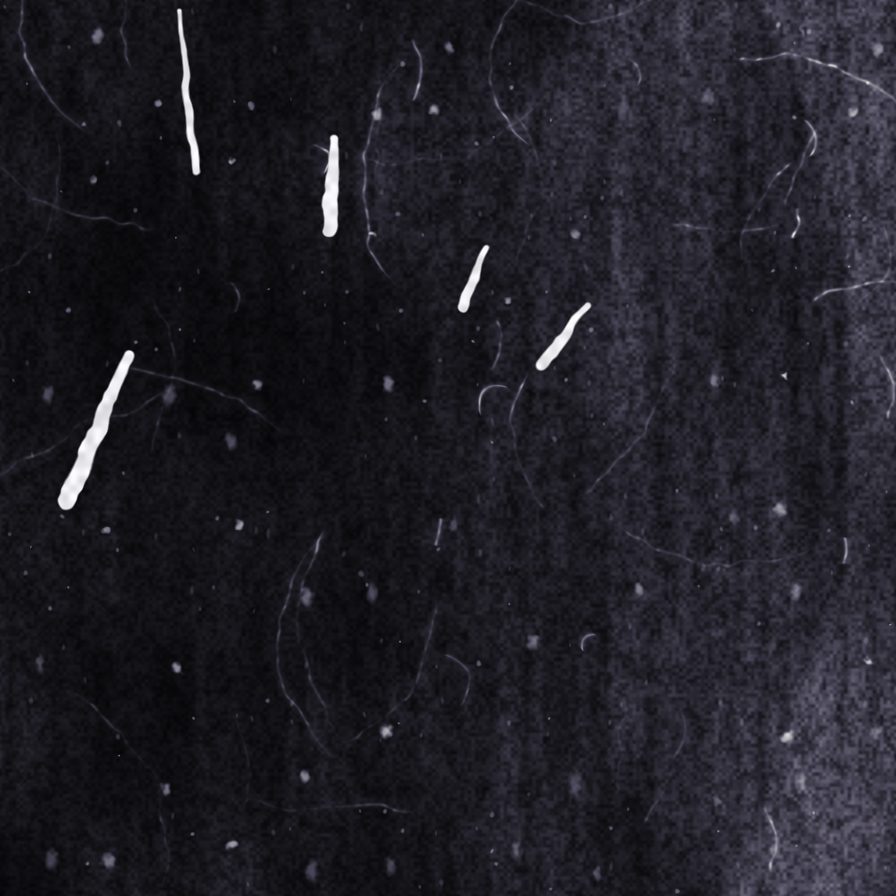
A Shadertoy shader for this texture:

```glsl
#define ROD_COUNT 5
#define THREAD_COUNT 30
#define HOOK_COUNT 14
#define SPECK_CELLS 13.0
#define DUST_CELLS 48.0
#define GRAIN_CELLS 250.0
#define GRAIN_CONTRAST 1.25
#define BASE_TONE 0.058
#define VIOLET_TINT vec3(1.0, 0.95, 1.2)
#define WHITE_TINT vec3(0.98, 0.98, 1.0)

float hash(vec2 p) {
    vec3 q = fract(vec3(p.xyx) * 0.1031);
    q += dot(q, q.yzx + 33.33);
    return fract((q.x + q.y) * q.z);
}

vec4 hash4(float n) {
    return vec4(hash(vec2(n, 1.7)), hash(vec2(n, 5.3)), hash(vec2(n, 9.1)), hash(vec2(n, 14.9)));
}

float noise(vec2 p) {
    vec2 cell = floor(p), f = fract(p);
    f = f * f * (3.0 - 2.0 * f);
    return mix(mix(hash(cell), hash(cell + vec2(1, 0)), f.x),
               mix(hash(cell + vec2(0, 1)), hash(cell + vec2(1, 1)), f.x), f.y);
}

float fbm(vec2 p) {
    float sum = 0.0, gain = 0.53;
    for (int i = 0; i < 4; i++) {
        sum += gain * noise(p);
        p = p * 2.03 + 17.1;
        gain *= 0.5;
    }
    return sum;
}

// Local frame whose y axis is tilted clockwise from vertical
vec2 tilted(vec2 p, float angle) {
    float c = cos(angle), s = sin(angle);
    return vec2(c * p.x - s * p.y, s * p.x + c * p.y);
}

// Murky ground: tone rising to the right, blotches, streaks and grain
float ground(vec2 p) {
    float tone = BASE_TONE + 0.085 * smoothstep(0.3, 0.85, p.x);
    tone += 0.04 * smoothstep(0.6, 1.0, p.y) + 0.015 * smoothstep(0.35, 0.0, p.y);
    tone *= 0.25 + 1.45 * fbm(p * vec2(7.0, 5.0));
    tone *= 0.75 + 0.5 * noise(p * vec2(80.0, 5.0));

    // Film edge on the right and a pale wedge below it
    float rim = p.x - 0.975 + 0.12 * pow(max(p.y - 0.4, 0.0) / 0.6, 2.5);
    float rimFade = smoothstep(0.35, 0.6, p.y);
    tone += 0.05 * smoothstep(-0.012, 0.01, rim) * rimFade;
    tone += 0.11 * exp(-pow(rim / 0.009, 2.0)) * rimFade * noise(p * vec2(120.0, 70.0));
    float wedge = p.x - 0.81 - 0.33 * p.y;
    tone += 0.075 * smoothstep(-0.005, 0.02, wedge) * smoothstep(0.4, 0.28, p.y);
    tone += 0.03 * exp(-pow((p.x - 0.953) / 0.007, 2.0));

    float grain = 0.6 * noise(p * GRAIN_CELLS) + 0.4 * noise(p * GRAIN_CELLS * vec2(0.5, 0.3));
    return tone * (1.0 + GRAIN_CONTRAST * (grain - 0.5));
}

// Beaded filament, bent and wavering along its length
float filament(vec2 p, float angle, float halfLength, float bend, float seed) {
    vec2 q = tilted(p, angle);
    float along = q.y / halfLength;
    q.x -= bend * halfLength * along * along;
    q.x -= 0.012 * (noise(vec2(q.y * 22.0, seed)) - 0.5);
    q.x -= 0.005 * (noise(vec2(q.y * 70.0, seed + 8.0)) - 0.5);
    float bead = noise(vec2(q.y * 170.0, seed + 3.0));
    float patchy = smoothstep(0.15, 0.7, noise(vec2(q.y * 18.0, seed + 5.0)));
    float line = exp(-pow(q.x / 0.0017, 2.0)) * (0.25 + bead * bead);
    float halo = 0.12 * exp(-pow(q.x / 0.006, 2.0));
    return (line + halo) * (0.3 + 0.7 * patchy) * smoothstep(1.0, 0.8, abs(along));
}

float threads(vec2 p) {
    float glow = 0.0;
    for (int i = 0; i < THREAD_COUNT; i++) {
        float n = float(i);
        vec4 h = hash4(n + 21.0);
        float angle = (h.z - 0.4) * 1.1 + (i % 3 == 0 ? 1.5 : 0.0);
        vec2 center = vec2(fract(0.1 + n * 0.618), h.y);
        float strength = mix(0.14, 0.5, h.w * h.w) * (0.75 + 0.4 * center.x);
        glow += strength * filament(p - center, angle, mix(0.05, 0.14, h.x), h.w - 0.5, n * 11.0);
    }
    for (int i = 0; i < HOOK_COUNT; i++) {
        vec4 h = hash4(float(i) + 83.0);
        vec2 center = vec2(sqrt(h.x), h.y);
        glow += 0.65 * filament(p - center, (h.z - 0.4) * 1.3, mix(0.012, 0.04, h.w), 1.4 * (h.z - 0.5), h.w * 90.0);
    }
    return glow;
}

// Soft upright spots, one at most per cell
float specks(vec2 p, float cells, float chance, float size) {
    vec2 cell = floor(p * cells);
    vec4 h = hash4(cell.x * 7.0 + cell.y * 61.0 + cells);
    vec2 q = (fract(p * cells) - mix(vec2(0.25), vec2(0.75), h.xy)) / cells;
    q += 0.5 * size * (vec2(noise(p * 190.0), noise(p * 190.0 + 40.0)) - 0.5);
    float radius = size * mix(0.5, 1.1, h.z);
    float d = length(q * vec2(1.0, mix(0.45, 1.0, h.w)));
    return step(hash(cell + cells), chance) * smoothstep(radius, radius * 0.2, d) * mix(0.3, 1.0, h.w * h.w);
}

// Bright rods with knobbly sides and tapered ends
float rods(vec2 p) {
    float cover = 0.0;
    for (int i = 0; i < ROD_COUNT; i++) {
        float n = float(i);
        vec2 center = vec2(0.1 + 0.68 * fract(0.16 + n * 0.618), 0.48 + 0.44 * fract(0.95 + n * 0.382));
        float halfLength = 0.06 + 0.03 * cos(n * 2.2);
        float radius = mix(0.0042, 0.0105, fract(n * 0.3));
        vec2 q = tilted(p - center, 0.3 - 0.4 * cos(n * 2.7));
        q.x -= 0.004 * (noise(vec2(q.y * 45.0, n)) - 0.5);
        float taper = 1.0 - 0.45 * smoothstep(-0.3, 1.0, q.y / halfLength);
        float knobs = 0.85 + 0.3 * noise(q * 130.0 + n * 9.0);
        float d = length(vec2(q.x, q.y - clamp(q.y, -halfLength, halfLength))) - radius * taper * knobs;
        cover = max(cover, smoothstep(0.0015, -0.0015, d));
    }
    return cover;
}

void mainImage(out vec4 fragColor, in vec2 fragCoord) {
    vec2 uv = fragCoord / iResolution.xy;
    float light = ground(uv) + threads(uv);
    light += 0.65 * specks(uv, SPECK_CELLS, 0.3, 0.009);
    light += 0.35 * specks(uv, DUST_CELLS, 0.1, 0.0035);
    vec3 color = light * mix(VIOLET_TINT, WHITE_TINT, smoothstep(0.2, 0.7, light));
    float shade = 0.86 + 0.16 * noise(uv * 110.0);
    color = mix(color, WHITE_TINT * shade, rods(uv));
    fragColor = vec4(clamp(color, 0.0, 1.0), 1.0);
}
```
